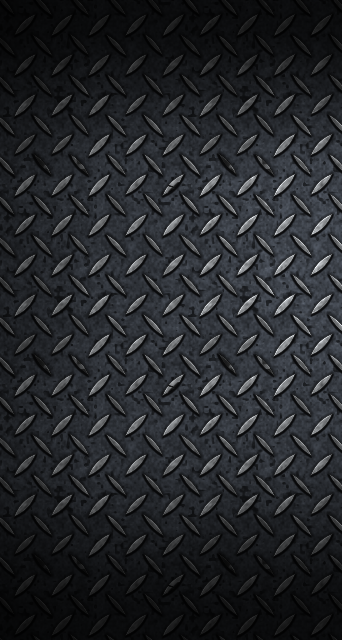
Reproduce this texture procedurally as a WebGL 2 fragment shader.

```glsl
#version 300 es
precision highp float;
// Dark steel tread plate: crossed rows of raised lens studs, scuffed and lit from the right.
#define CELL vec2(0.0579, 0.0625)    // stud spacing, in canvas heights
#define ORIGIN vec2(0.0391, 0.0240)  // centre of the first rising stud
#define WEAR_PERIOD 5.0              // cells before the wear repeats
#define RISING_SIZE vec2(0.0242, 0.0054)
#define FALLING_SIZE vec2(0.0230, 0.0040)
#define RISING_ANGLE 0.79
#define FALLING_ANGLE -0.84
#define PLATE_COLOR vec3(0.186, 0.201, 0.225)
#define STUD_COLOR vec3(0.51, 0.52, 0.53)
#define SHADOW_COLOR vec3(0.025, 0.026, 0.030)

uniform vec2 u_resolution;
out vec4 outColor;

float hash(vec2 p) {
    vec3 q = fract(vec3(p.xyx) * 0.1031);
    q += dot(q, q.yzx + 33.33);
    return fract((q.x + q.y) * q.z);
}

// Value noise in cell units that wraps with the wear period.
float noise(vec2 cell, float freq) {
    vec2 p = cell * freq, i = floor(p), f = fract(p);
    float period = WEAR_PERIOD * freq;
    f = f * f * (3.0 - 2.0 * f);
    vec2 a = mod(i, period), b = mod(i + 1.0, period);
    return mix(mix(hash(a), hash(vec2(b.x, a.y)), f.x),
               mix(hash(vec2(a.x, b.y)), hash(b), f.x), f.y);
}

float fbm(vec2 cell, float freq) {
    float sum = 0.0, gain = 0.5;
    for (int i = 0; i < 4; i++) {
        sum += gain * noise(cell, freq);
        freq *= 2.0;
        gain *= 0.55;
    }
    return sum;
}

// Signed distance to a pointed lens with the given half length and half width.
float lens(vec2 p, vec2 size) {
    p = abs(p);
    float radius = dot(size, size) / (2.0 * size.y);
    float offset = radius - size.y;
    if ((p.x - size.x) * offset > p.y * size.x) return length(p - vec2(size.x, 0.0));
    return length(p + vec2(0.0, offset)) - radius;
}

vec2 rotate(vec2 p, float angle) {
    float c = cos(angle), s = sin(angle);
    return vec2(c * p.x + s * p.y, c * p.y - s * p.x);
}

float lighting(vec2 uv) {
    float band = smoothstep(0.02, 0.34, uv.y) * (1.0 - smoothstep(0.70, 0.98, uv.y));
    float side = mix(0.62, 1.0, smoothstep(-0.03, 0.4, uv.x));
    vec2 toGlow = (uv - vec2(1.0, 0.6)) / vec2(0.4, 0.25);
    return mix(0.22, 1.0, band) * side * (1.0 + 0.38 * exp(-dot(toGlow, toGlow)));
}

// Draws one family of studs; falling is 0 for "/" and 1 for the other diagonal.
vec3 addStuds(vec3 color, vec2 cell, float falling, float px) {
    vec2 local = cell + 0.5 - falling * vec2(0.47, 0.5);
    vec2 id = mod(floor(local), WEAR_PERIOD);
    float seed = hash(id + 17.0 * falling + 3.0);
    vec2 p = (fract(local) - 0.5) * CELL;
    p.y += (seed - 0.5) * 0.002;
    float angle = mix(RISING_ANGLE, FALLING_ANGLE, falling) + (seed - 0.5) * 0.05;
    vec2 size = mix(RISING_SIZE, FALLING_SIZE, falling) * (0.97 + 0.06 * seed);
    vec2 q = rotate(p, angle);
    float dist = lens(q, size);

    // Faint pressed hollow, then a tight shadow along the lower left edge
    vec2 drop = mix(vec2(-0.0010, 0.0020), vec2(0.0016, 0.0016), falling);
    float shadowDist = lens(rotate(p + drop, angle), size);
    color = mix(color, SHADOW_COLOR, 0.45 * (1.0 - smoothstep(0.0, 0.0060, dist)));
    color = mix(color, SHADOW_COLOR, 0.9 * (1.0 - smoothstep(-0.0004, 0.0024, shadowDist)));

    // Brushed face between a dark bevel and a bright upper edge
    float across = q.y / size.y;
    float streak = noise(vec2(q.x * 0.35, q.y) / CELL.y + id, 26.0);
    float face = 0.70 + 0.22 * smoothstep(-0.9, 0.6, across) + 0.26 * (streak - 0.5);
    face *= 0.84 + 0.32 * noise(cell, 14.0);
    face *= mix(1.0, 0.72, falling) * (0.88 + 0.24 * seed);
    float depth = -dist;
    float edge = smoothstep(0.0004, 0.0012, depth) * (1.0 - smoothstep(0.0014, 0.0026, depth));
    face *= mix(0.42, 1.0, smoothstep(0.0002, 0.0014, depth));
    face += edge * mix(0.10, 0.36, smoothstep(-0.3, 0.3, across)) * (0.6 + 0.6 * streak);

    // Chipped rising stud and two grimy falling studs in every wear tile
    float chipped = (1.0 - falling) * float(id == vec2(4.0, 1.0));
    float grimy = falling * float(id.x < 1.5 && id.y == 1.0);
    float crack = 1.0 - smoothstep(0.0006, 0.0020, abs(q.x + 0.004 + 0.5 * q.y));
    float chip = smoothstep(0.0, 0.003, -q.y - 0.0004) * smoothstep(0.35, 0.6, noise(cell, 8.0));
    face *= 1.0 - 0.8 * chipped * max(crack, chip);
    face *= 1.0 - 0.6 * grimy * smoothstep(0.3, 0.6, noise(cell, 9.0));
    return mix(color, STUD_COLOR * face, 1.0 - smoothstep(-px, px, dist));
}

void main() {
    vec2 uv = gl_FragCoord.xy / u_resolution;
    vec2 p = gl_FragCoord.xy / u_resolution.y;
    float px = 0.6 / u_resolution.y;
    vec2 cell = (p - ORIGIN) / CELL;

    // Plate with broad stains and a fine sandy grain
    float stain = fbm(cell, 2.0), grain = fbm(cell + 1.7, 9.0);
    float sand = noise(cell + 0.4, 19.0);
    vec3 color = PLATE_COLOR * (0.34 + 0.45 * stain + 0.50 * grain + 0.36 * sand);

    // Small pits gathered in the stains, and pale nicks beside them
    float pits = smoothstep(0.66, 0.86, noise(cell + 3.1, 11.0));
    color *= 1.0 - 0.55 * pits * smoothstep(0.38, 0.62, stain);
    color += 0.06 * smoothstep(0.75, 0.95, noise(cell + 2.3, 15.0)) * stain;

    for (int i = 0; i < 2; i++) color = addStuds(color, cell, float(1 - i), px);
    outColor = vec4(color * lighting(uv), 1.0);
}
```
